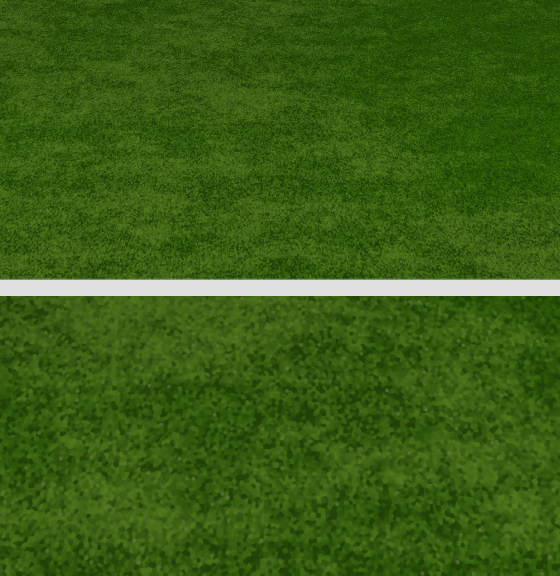
Top: the whole. Bottom: its middle third, enlarged.
Reproduce this texture procedurally as a Shadertoy shader.

```glsl
const vec3 LUSH = vec3(0.160, 0.330, 0.025);
const vec3 OLIVE = vec3(0.245, 0.373, 0.085);
const vec3 SOIL = vec3(0.130, 0.245, 0.030);
const vec3 PALE_TIP = vec3(0.38, 0.45, 0.24);
const vec3 CHALK = vec3(0.50, 0.58, 0.41);

const float HORIZON = 3.0;                     // height of the vanishing line
const vec2 BLADE_FREQ = vec2(540.0, 1350.0);   // per unit of ground
const vec2 TUFT_FREQ = vec2(120.0, 560.0);
const vec2 STREAK_FREQ = vec2(20.0, 190.0);
const vec2 PATCH_FREQ = vec2(5.0, 36.0);
const float BLADE_CONTRAST = 0.38;
const float TUFT_CONTRAST = 0.14;
const float STREAK_CONTRAST = 0.13;
const float TIP_SHARE = 0.012;
const float CHALK_HEIGHT = 0.0047;

vec3 hash3(vec2 cell) {
    vec3 q = fract(cell.xyx * vec3(0.1031, 0.1030, 0.0973));
    q += dot(q, q.yxz + 33.33);
    return fract((q.xxy + q.yzz) * q.zyx);
}

// Cellular noise: random tints blended by closeness to scattered points
float cellTint(vec2 p, float sharpness) {
    vec2 base = floor(p);
    float sum = 0.0;
    float total = 0.0;
    for (int j = -1; j <= 1; j++) {
        for (int i = -1; i <= 1; i++) {
            vec2 cell = base + vec2(i, j);
            vec3 rnd = hash3(cell);
            vec2 d = cell + rnd.xy - p;
            float w = exp(-sharpness * dot(d, d));
            sum += w * rnd.z;
            total += w;
        }
    }
    return sum / total - 0.5;
}

// Pale blade tips: small soft dots in a few cells
float paleTips(vec2 p) {
    vec3 rnd = hash3(floor(p) + 71.0);
    float dist = length(fract(p) - mix(vec2(0.35), vec2(0.65), rnd.xy));
    return step(1.0 - TIP_SHARE, rnd.z) * (1.0 - smoothstep(0.2, 0.6, dist));
}

void mainImage(out vec4 fragColor, in vec2 fragCoord) {
    vec2 uv = fragCoord / iResolution.xy;
    vec2 p = fragCoord / iResolution.y;

    // Ground seen at a slant, finer towards the top
    float depth = 1.0 / (HORIZON - p.y);
    vec2 ground = vec2((p.x - 1.0) * depth, depth) + 2.0;

    float blade = cellTint(ground * BLADE_FREQ, 7.0);
    float tuft = cellTint(ground * TUFT_FREQ + 17.0, 4.0);
    float streak = cellTint(ground * STREAK_FREQ + 41.0, 4.0);
    float patches = cellTint(ground * PATCH_FREQ + 83.0, 3.0);

    // Lush growth gathers at the upper right, dry growth below and left
    float dryness = 0.72 - 0.55 * smoothstep(0.35, 0.85, uv.x) * smoothstep(0.05, 0.65, uv.y);
    dryness -= 0.15 * uv.y;
    dryness += 0.55 * patches + 0.45 * streak + 0.35 * tuft + 0.4 * blade;
    vec3 color = mix(LUSH, OLIVE, smoothstep(0.1, 0.9, dryness));

    // Light and shade of tufts and blades
    float light = 1.0 + STREAK_CONTRAST * streak + TUFT_CONTRAST * tuft;
    light += BLADE_CONTRAST * mix(1.0, 0.75, uv.y) * blade;
    light *= 1.03 - 0.09 * smoothstep(0.4, 1.0, uv.y);
    color *= light;
    float gap = smoothstep(0.22, 0.5, -blade - 0.3 * streak - 0.3 * tuft);
    color = mix(color, SOIL, 0.65 * gap);
    color = mix(color, PALE_TIP, 0.7 * paleTips(ground * BLADE_FREQ * 0.8));

    // Chalk line along the lower edge
    float pixel = 1.0 / iResolution.y;
    float chalk = 1.0 - smoothstep(CHALK_HEIGHT - 0.5 * pixel, CHALK_HEIGHT + 0.5 * pixel, uv.y);
    color = mix(color, CHALK * (1.0 + 0.15 * blade), chalk);

    fragColor = vec4(color, 1.0);
}
```
